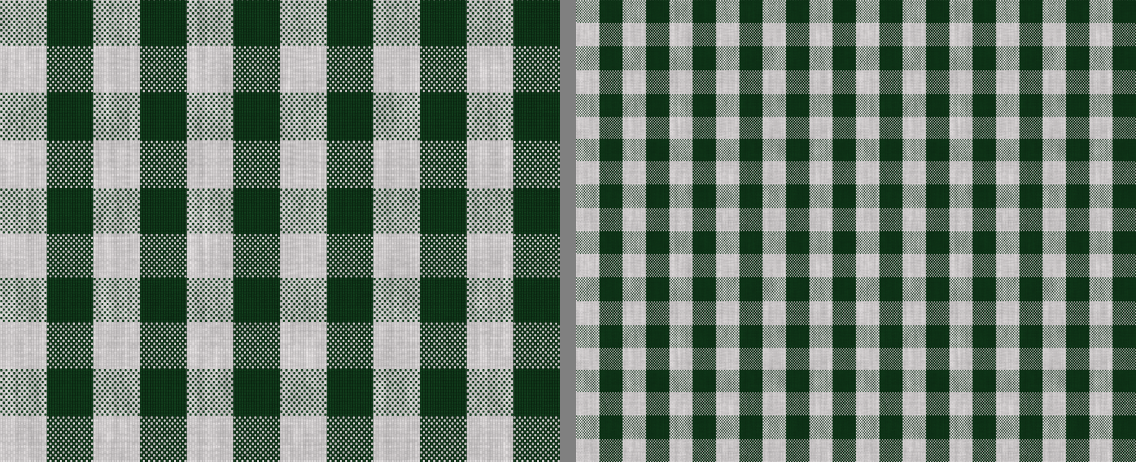
Left, the tile; right, the same tile 2 across and 2 down.
Reproduce this texture procedurally as a Shadertoy shader.

```glsl
// Green and white gingham cloth: woven checks with visible plain-weave yarns.
#define CHECKS vec2(6.0, 5.0)         // repeats across and down
#define YARNS vec2(18.0, 16.0)        // yarns per stripe: warp, weft
#define WHITE vec3(0.840, 0.826, 0.828)
#define GREEN vec3(0.070, 0.255, 0.115)
#define WHITE_RELIEF 0.17             // shading depth of each yarn colour
#define GREEN_RELIEF 0.62
#define WARP_BIAS 0.27                // how far the warp hides the weft
#define YARN_VARIATION 0.11
#define MOTTLE 0.09
#define SAMPLES 4

const float PI = 3.14159265;

float hash(vec2 p) {
    vec3 q = fract(p.xyx * vec3(0.1031, 0.1030, 0.0973));
    q += dot(q, q.yzx + 33.33);
    return fract((q.x + q.y) * q.z);
}

vec2 gradient(vec2 cell, vec2 period) {
    float angle = 2.0 * PI * hash(mod(cell, period) + 7.0);
    return vec2(cos(angle), sin(angle));
}

// Gradient noise that wraps after a whole number of cells
float noise(vec2 uv, vec2 period) {
    vec2 p = uv * period, i = floor(p), f = p - i;
    vec2 w = f * f * f * (f * (f * 6.0 - 15.0) + 10.0);
    vec2 e = vec2(1.0, 0.0);
    float a = dot(gradient(i, period), f);
    float b = dot(gradient(i + e.xy, period), f - e.xy);
    float c = dot(gradient(i + e.yx, period), f - e.yx);
    float d = dot(gradient(i + e.xx, period), f - e.xx);
    return mix(mix(a, b, w.x), mix(c, d, w.x), w.y);
}

// Uneven beating of the weft makes some rows slightly taller
vec2 loosen(vec2 uv) {
    float t = 2.0 * PI * uv.y;
    uv.y -= 0.0034 * cos(t - 0.7) - 0.0028 * cos(2.0 * t - 0.76) - 0.0016;
    return fract(uv);
}

// Dyed yarn with rounded shading and its own brightness
vec3 yarn(float id, float dyed, float across, float along, float seed) {
    float roundness = cos(PI * across) * (0.8 + 0.2 * cos(PI * along));
    float relief = mix(WHITE_RELIEF, GREEN_RELIEF, dyed);
    float tone = 1.0 + YARN_VARIATION * (hash(vec2(id, seed)) - 0.5);
    return mix(WHITE, GREEN, dyed) * tone * (1.0 - relief * (1.0 - roundness));
}

vec3 weave(vec2 uv, float slack) {
    vec2 p = loosen(uv) * CHECKS * YARNS * 2.0;
    vec2 id = floor(p), f = p - id - 0.5;
    vec2 dyed = mod(floor((id + 0.5) / YARNS), 2.0);

    // Alternate crossings; the warp bulges over the weft
    float crossing = sin(PI * p.x) * sin(PI * p.y);
    float bias = WARP_BIAS + slack + 0.16 * (hash(id + 3.0) - 0.5);
    float warpOnTop = smoothstep(-0.06, 0.06, crossing + bias);

    vec3 warp = yarn(id.x, dyed.x, f.x, f.y, 11.0);
    vec3 weft = yarn(id.y, dyed.y, f.y, f.x, 47.0);
    return mix(weft, warp, warpOnTop);
}

void mainImage(out vec4 fragColor, in vec2 fragCoord) {
    vec2 uv = fragCoord / iResolution.xy;

    // Slow mottling, vertical streaks and short slubs in the yarn
    float mottle = noise(uv, vec2(13.0, 11.0));
    float streak = noise(uv, vec2(108.0, 10.0));
    float slub = noise(uv, vec2(48.0, 150.0));
    float slack = 0.12 * streak + 0.10 * mottle;

    // Average several points per pixel to smooth the fine weave
    vec3 cloth = vec3(0.0);
    for (int y = 0; y < SAMPLES; y++) {
        for (int x = 0; x < SAMPLES; x++) {
            vec2 offset = (vec2(x, y) + 0.5) / float(SAMPLES) - 0.5;
            cloth += weave((fragCoord + offset) / iResolution.xy, slack);
        }
    }
    cloth /= float(SAMPLES * SAMPLES);

    cloth *= 1.0 + MOTTLE * (0.6 * mottle + 0.8 * streak + 0.8 * slub);
    fragColor = vec4(clamp(cloth, 0.0, 1.0), 1.0);
}
```
